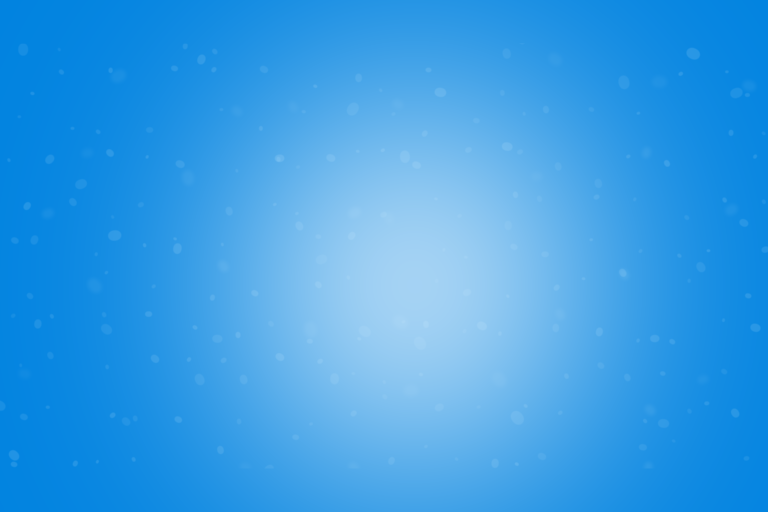
A Shadertoy shader for this background:

```glsl
vec3 hash3(vec2 cell) {
    vec3 p = vec3(dot(cell, vec2(127.1, 311.7)),
                  dot(cell, vec2(269.5, 183.3)),
                  dot(cell, vec2(419.2, 371.9)));
    return fract(sin(p) * 43758.5);
}

// One jittered fleck per grid cell; the margin keeps it inside its cell.
float flecks(vec2 uv, float density, float minRadius, float maxRadius, float blur, float seed) {
    vec2 grid = uv * density;
    vec2 cell = floor(grid);
    vec3 rnd = hash3(cell + seed);
    vec3 look = hash3(cell + seed + 57.0);
    float radius = mix(minRadius, maxRadius, look.x * look.x);
    float margin = (maxRadius * 1.2 + blur) * density;
    vec2 offset = (fract(grid) - mix(vec2(margin), vec2(1.0 - margin), rnd.xy)) / density;

    // Slightly lumpy outline
    float angle = atan(offset.y, offset.x);
    radius *= 1.0 + 0.12 * sin(2.0 * angle + 6.28 * look.y);
    float disc = 1.0 - smoothstep(radius - blur, radius + blur, length(offset));
    return disc * step(rnd.z, 0.82) * mix(0.5, 1.0, look.z);
}

void mainImage(out vec4 fragColor, in vec2 fragCoord) {
    vec2 uv = fragCoord / iResolution.y;
    float pixel = 1.0 / iResolution.y;
    float aspect = iResolution.x * pixel;

    // Pale glow fading into saturated blue
    vec2 fromGlow = (uv - vec2(0.54 * aspect, 0.443)) * vec2(1.04, 0.97);
    float glow = exp(-dot(fromGlow, fromGlow) / 0.197);
    vec3 color = mix(vec3(0.0, 0.512, 0.878), vec3(0.645, 0.825, 0.955), glow);

    // Fine specks, larger flecks and blurred puffs
    float snow = 0.14 * flecks(uv, 12.5, 0.003, 0.008, pixel, 3.0);
    snow += 0.14 * flecks(uv + 0.03, 6.3, 0.008, 0.013, pixel, 19.0);
    snow += 0.09 * flecks(uv + 0.07, 5.0, 0.009, 0.014, 0.007, 41.0);

    // Flecks stop short of the top and bottom
    snow *= smoothstep(0.415 + pixel, 0.415 - pixel, abs(uv.y - 0.5));
    fragColor = vec4(mix(color, vec3(0.85, 0.95, 1.0), snow), 1.0);
}
```
